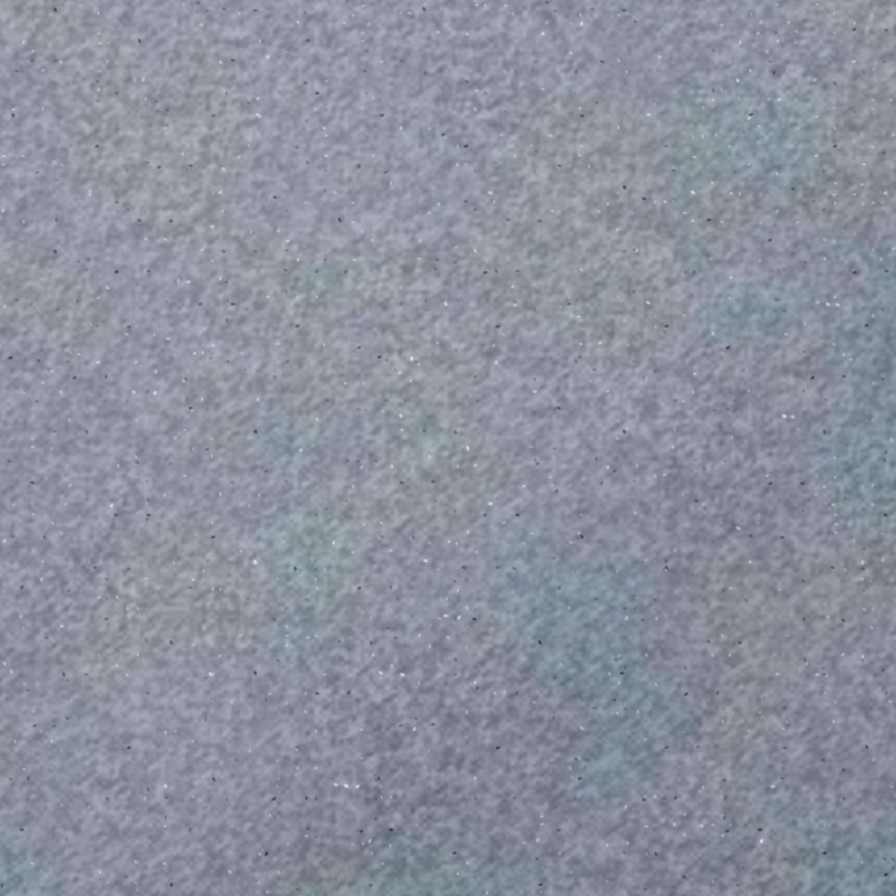
Give the GLSL for this texture, as a WebGL 1 fragment shader.

```glsl
precision highp float;
// Fine-grained blue-grey stone with faint warm and teal stains and tiny specks.
uniform vec2 u_resolution;

float hash(vec2 p) {
  return fract(sin(dot(p, vec2(127.1, 311.7))) * 43758.5453);
}

float noise(vec2 p) {
  vec2 cell = floor(p), f = fract(p);
  f = f * f * (3.0 - 2.0 * f);
  return mix(mix(hash(cell), hash(cell + vec2(1.0, 0.0)), f.x),
             mix(hash(cell + vec2(0.0, 1.0)), hash(cell + vec2(1.0, 1.0)), f.x), f.y);
}

float fbm(vec2 p) {
  float sum = 0.0, weight = 0.5;
  for (int i = 0; i < 4; i++) {
    sum += weight * noise(p);
    p = mat2(1.6, 1.2, -1.2, 1.6) * p + 17.3;
    weight *= 0.5;
  }
  return sum / 0.9375;
}

// One small, slightly stretched dot in a few of the grid cells.
float specks(vec2 uv, float cells, float chance, float seed) {
  vec2 p = uv * cells, cell = floor(p) + seed;
  vec2 center = 0.35 + 0.3 * vec2(hash(cell + 3.1), hash(cell + 7.7));
  float angle = 6.2832 * hash(cell + 11.9);
  vec2 d = fract(p) - center;
  d = mat2(cos(angle), -sin(angle), sin(angle), cos(angle)) * d * vec2(1.0, 1.4);
  float strength = 0.4 + 0.6 * hash(cell + 23.5);
  return step(hash(cell), chance) * strength * (1.0 - smoothstep(0.08, 0.32, length(d)));
}

void main() {
  vec2 uv = gl_FragCoord.xy / u_resolution;

  // Light falls off toward the lower right, with soft uneven patches
  float light = 0.035 * (uv.y - 0.5) - 0.025 * (uv.x - 0.5);
  light += 0.05 * (fbm(uv * 5.0 + 4.0) - 0.5);
  light -= 0.03 * smoothstep(0.9, 1.5, uv.x + 1.0 - uv.y);
  vec3 color = vec3(0.566, 0.569, 0.642) + light;

  // Stains: warm grey mostly above, teal mostly below
  float warm = smoothstep(0.5, 0.72, fbm(uv * 6.0 + 31.0) + 0.1 * (uv.y - 0.4));
  float teal = smoothstep(0.54, 0.74, fbm(uv * 6.0 + 58.0) + 0.12 * (uv.x - uv.y));
  color += warm * vec3(0.008, 0.012, -0.030);
  color += teal * vec3(-0.035, 0.014, 0.004);

  // Grain, drawn out a little along the rising diagonal
  vec2 slant = mat2(0.8, -0.6, 0.6, 0.8) * uv * vec2(1.0, 1.0);
  float grain = 0.5 * (noise(slant * vec2(115.0, 165.0)) - 0.5);
  grain += 0.35 * (noise(uv * 215.0 + 40.0) - 0.5);
  grain += 0.2 * (noise(slant * vec2(50.0, 70.0) + 90.0) - 0.5);
  float roughness = 0.75 + 0.5 * fbm(uv * 9.0 + 12.0);
  color += 0.25 * roughness * grain;

  // Pale glints and dark pits
  color += 0.16 * specks(uv, 95.0, 0.06, 5.0);
  color += 0.25 * specks(uv + 0.37, 80.0, 0.008, 140.0);
  color -= 0.14 * specks(uv + 0.13, 90.0, 0.05, 260.0);
  color -= 0.24 * specks(uv + 0.71, 85.0, 0.008, 390.0);

  gl_FragColor = vec4(clamp(color, 0.0, 1.0), 1.0);
}
```
